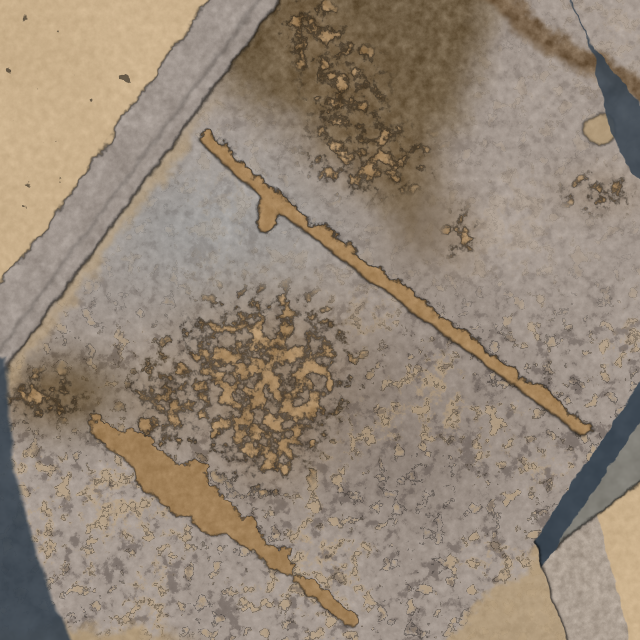
This texture is drawn by a Shadertoy shader. Its source:

```glsl
// Weathered stone slabs with rust veins, lichen crusts, sand and blue shadows.

vec2 hash2(vec2 p) {
    vec3 q = fract(p.xyx * vec3(0.1031, 0.1030, 0.0973));
    q += dot(q, q.yzx + 33.33);
    return fract((q.xx + q.yz) * q.zy);
}

float gradNoise(vec2 p) {
    vec2 i = floor(p), f = fract(p), u = f * f * (3.0 - 2.0 * f), e = vec2(0, 1);
    float a = dot(hash2(i) * 2.0 - 1.0, f);
    float b = dot(hash2(i + e.yx) * 2.0 - 1.0, f - e.yx);
    float c = dot(hash2(i + e) * 2.0 - 1.0, f - e);
    float d = dot(hash2(i + 1.0) * 2.0 - 1.0, f - 1.0);
    return 1.4 * mix(mix(a, b, u.x), mix(c, d, u.x), u.y);
}

float fbm(vec2 p) {
    float sum = 0.0, amp = 0.6;
    for (int i = 0; i < 4; i++) {
        sum += amp * gradNoise(p);
        p = mat2(1.6, 1.2, -1.2, 1.6) * p + 7.3;
        amp *= 0.55;
    }
    return sum;
}

// Signed distance to a line, positive on the left of a -> b
float side(vec2 p, vec2 a, vec2 b) {
    vec2 d = normalize(b - a);
    return d.x * (p.y - a.y) - d.y * (p.x - a.x);
}

// Distance to a segment and the position along it
vec2 segment(vec2 p, vec2 a, vec2 b) {
    float t = clamp(dot(p - a, b - a) / dot(b - a, b - a), 0.0, 1.0);
    return vec2(length(p - mix(a, b, t)), t);
}

float inside(float d) {
    float w = max(0.0015, 0.75 / iResolution.y);
    return smoothstep(w, -w, d);
}

float ridge(float d, float width) { return exp(-d * d / (width * width)); }

float glow(vec2 p, float x, float y, float rx, float ry) {
    return ridge(length((p - vec2(x, y)) / vec2(rx, ry)), 1.0);
}

// Filled deposit with a dark rim
vec3 crust(vec3 col, float d, vec3 tint, float rim) {
    return mix(col, tint, inside(d)) * (1.0 - rim * ridge(d, 0.0025));
}

void mainImage(out vec4 fragColor, in vec2 fragCoord) {
    vec2 uv = fragCoord / iResolution.xy;
    float broad = fbm(uv * 7.0), mid = fbm(uv * 24.0 + 3.0), fine = fbm(uv * 80.0), cells = fbm(uv * 46.0 + 11.0);
    vec2 p = uv + 0.008 * vec2(mid, cells);
    vec3 sand = vec3(0.79, 0.69, 0.55) + 0.06 * fine + 0.03 * broad;
    vec3 rust = vec3(0.65, 0.52, 0.36) + 0.09 * fine + 0.04 * mid;
    vec3 shade = vec3(0.24, 0.28, 0.32) + 0.05 * mid;

    // Slab: grey stone, browner below, with tan and dark mottling
    vec3 col = mix(vec3(0.64, 0.595, 0.56), vec3(0.61, 0.60, 0.59), glow(uv, 0.32, 0.64, 0.2, 0.13));
    col = mix(col, vec3(0.52, 0.47, 0.43), 0.8 * glow(uv, 0.58, 0.35, 0.24, 0.16));
    col += 0.05 * broad + 0.05 * mid + 0.09 * fine;
    float worn = 0.25 + 0.75 * smoothstep(0.6, 0.42, uv.y);
    col = mix(col, vec3(0.73, 0.63, 0.49), 0.6 * worn * smoothstep(0.05, 0.35, cells + 0.5 * broad));
    col = mix(col, vec3(0.39, 0.35, 0.33), 0.5 * worn * smoothstep(0.1, 0.4, -mid - 0.7 * fine));
    col *= 1.0 - 0.3 * worn * ridge(cells - 0.2, 0.04);

    // Soft dark stains
    float stain = min(side(p, vec2(0.35, 0.86), vec2(0.64, 0.65)), side(p, vec2(0.65, 0.64), vec2(0.79, 1)));
    stain = smoothstep(-0.05, 0.06, stain + 0.06 * broad + 0.02 * mid);
    col = mix(col, vec3(0.41, 0.34, 0.24) + 0.1 * mid + 0.14 * fine, 0.92 * stain);
    col = mix(col, vec3(0.45, 0.38, 0.30), 0.5 * glow(p, 0.66, 0.64, 0.07, 0.07));
    col = mix(col, vec3(0.37, 0.30, 0.20) + 0.1 * fine, 0.85 * glow(p, 0.10, 0.385, 0.09, 0.06));

    // Lichen: tinted ground under small outlined flakes
    float patches = glow(uv, 0.41, 0.44, 0.14, 0.1) + glow(uv, 0.42, 0.33, 0.08, 0.09);
    patches += 0.7 * glow(uv, 0.54, 0.87, 0.07, 0.07) + 0.75 * glow(uv, 0.58, 0.75, 0.1, 0.06);
    patches += 0.7 * glow(uv, 0.48, 0.96, 0.05, 0.05) + 0.7 * glow(uv, 0.25, 0.36, 0.05, 0.07);
    patches += 0.6 * glow(uv, 0.94, 0.70, 0.07, 0.04) + 0.6 * glow(uv, 0.72, 0.63, 0.03, 0.05);
    patches = min(patches + 0.8 * glow(uv, 0.06, 0.38, 0.07, 0.04), 1.0);
    col = mix(col, vec3(0.56, 0.46, 0.34) + 0.1 * fine, 0.5 * patches);
    float flakes = (0.4 - 0.45 * patches - cells) * 0.018;
    col = mix(col, crust(col, flakes, rust + 0.03 + 0.1 * mid, 0.5), 0.85 * smoothstep(0.1, 0.45, patches));
    col = crust(col, length(p - vec2(0.938, 0.797)) - 0.025, sand * 0.87, 0.35);

    // Two ragged rust veins
    float wobble = 0.012 * mid + 0.009 * cells;
    float vein = min(segment(p, vec2(0.32, 0.785), vec2(0.43, 0.685)).x, segment(p, vec2(0.43, 0.685), vec2(0.912, 0.33)).x);
    vein = min(vein - 0.011, segment(p, vec2(0.417, 0.65), vec2(0.42, 0.69)).x - 0.014);
    col = crust(col, vein + wobble, rust, 0.5);
    vec2 lower = segment(p, vec2(0.156, 0.335), vec2(0.555, 0.03));
    col = crust(col, lower.x - 0.01 - 0.026 * ridge(lower.y - 0.32, 0.24) + 1.8 * wobble, rust * 0.96, 0.4);

    // Border strip, its joint and the sand beyond
    float joint = side(p, vec2(0.013, 0.43), vec2(0.436, 1));
    col = mix(col, sand * 0.9, 0.7 * smoothstep(0.025, 0.0, abs(joint + 0.008) + 0.02 * mid) * smoothstep(0.9, 0.75, uv.y));
    col = mix(col, vec3(0.62, 0.58, 0.55) + 0.08 * mid + 0.1 * fine, inside(-joint));
    col *= 1.0 - 0.5 * ridge(joint, 0.003) - 0.15 * ridge(joint - 0.025, 0.004);
    float pit = smoothstep(0.42, 0.55, fbm(uv * 38.0 + 70.0));
    col = crust(col, 0.012 * mid - side(p, vec2(0, 0.545), vec2(0.325, 1)), sand * (1.0 - 0.5 * pit), 0.4);

    // Brown crack and tapered shadow
    float crack = min(segment(p, vec2(0.76, 1.02), vec2(0.84, 0.945)).x, segment(p, vec2(0.84, 0.945), vec2(1.02, 0.85)).x);
    col = mix(col, vec3(0.43, 0.34, 0.24) + 0.3 * cells, 0.85 * smoothstep(0.028, 0.008, crack + 0.02 * mid));
    vec2 taper = segment(p, vec2(0.885, 1.01), vec2(1.01, 0.75));
    col = mix(col, shade, 0.9 * inside(taper.x - mix(0.001, 0.03, smoothstep(0.25, 0.8, taper.y))));

    // Sandy rim and neighbouring stones
    float rim = side(p, vec2(0.70, 0), vec2(0.835, 0.13)) + 0.04 * mid;
    col = mix(col, sand * 0.88, 0.9 * smoothstep(0.012, -0.006, rim));
    float ledge = side(p, vec2(0.833, 0.155), vec2(1, 0.40)), cut = side(p, vec2(0.885, 0), vec2(0.833, 0.155));
    float crevice = side(p, vec2(0.86, 0.14), vec2(1, 0.245));
    vec3 block = mix(vec3(0.67, 0.62, 0.57) + 0.15 * fine, sand, inside(-side(p, vec2(0.94, 0.17), vec2(0.985, 0))));
    block = crust(block, -crevice, vec3(0.50, 0.49, 0.46) + 0.1 * mid, 0.5);
    block = mix(block, shade, inside(-ledge - 0.034)) * (1.0 - 0.6 * ridge(cut, 0.003));
    col = mix(col, block, inside(max(ledge, cut)));

    // Lower left shadow and sandy foot
    col = mix(col, sand * 0.85, smoothstep(0.03, 0.0, uv.y + 0.04 * mid) * smoothstep(0.34, 0.22, uv.x));
    float fall = 1.0 - uv.y / 0.44;
    col = mix(col, shade, 0.93 * smoothstep(0.005, -0.005, max(p.x - 0.01 - 0.1 * fall * fall, p.y - 0.44)));
    fragColor = vec4(clamp(col, 0.0, 1.0), 1);
}
```
